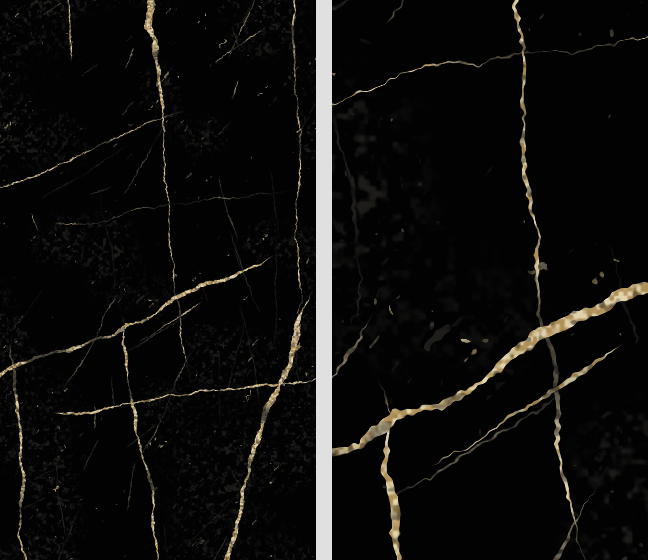
Left, the full canvas; right, a detail of the centre.
Write a WebGL 2 fragment shader that draws this texture.

```glsl
#version 300 es
precision highp float;

uniform vec2 u_resolution;
out vec4 fragColor;

const vec3 STONE = vec3(0.009, 0.009, 0.010);
const vec3 ASH = vec3(0.62, 0.60, 0.54);
const vec3 GOLD_DEEP = vec3(0.68, 0.56, 0.34);
const vec3 GOLD_PALE = vec3(0.88, 0.83, 0.68);
const float BEND = 0.034;       // sideways wander of a vein
const float ROUGHNESS = 0.004;  // raggedness of vein edges
const float HAIR_WIDTH = 0.0010;
const int HAIR_COUNT = 46;
const float HAZE = 0.17;

float hash(vec2 p) {
    vec3 q = fract(p.xyx * 0.1031);
    q += dot(q, q.yzx + 33.33);
    return fract((q.x + q.y) * q.z);
}

float noise(vec2 p) {
    vec2 i = floor(p), f = fract(p);
    f = f * f * (3.0 - 2.0 * f);
    vec2 e = vec2(0.0, 1.0);
    return mix(mix(hash(i), hash(i + e.yx), f.x),
               mix(hash(i + e), hash(i + 1.0), f.x), f.y);
}

// Piecewise linear noise, for angular cracks
float jag(float x, float seed) {
    float i = floor(x);
    return mix(hash(vec2(i, seed)), hash(vec2(i + 1.0, seed)), x - i);
}

// Ragged crack from a to b whose half width goes from w0 to w1
float vein(vec2 p, vec2 a, vec2 b, float w0, float w1, float seed) {
    vec2 d = b - a, r = p - a;
    float len = length(d);
    d /= len;
    float u = dot(r, d), t = u / len;
    if (t < 0.0 || t > 1.0) return 0.0;

    float wander = jag(u * 7.0, seed) - 0.5
                 + 0.40 * (jag(u * 21.0, seed + 1.0) - 0.5)
                 + 0.14 * (jag(u * 65.0, seed + 2.0) - 0.5);
    float v = d.x * r.y - d.y * r.x - BEND * wander * min(1.0, len + 0.2);
    v += ROUGHNESS * (noise(p * 160.0) - 0.5);

    float w = mix(w0, w1, smoothstep(0.05, 0.45, t));
    w *= 0.4 + 1.2 * jag(u * 28.0, seed + 3.0);
    w *= smoothstep(0.0, 0.06, t) * (1.0 - smoothstep(0.85, 1.0, t));

    float px = 1.0 / u_resolution.x;
    float drawn = max(w, 0.5 * px);
    float cover = clamp((drawn - abs(v)) / px + 0.5, 0.0, 1.0) * w / drawn;
    return cover * mix(0.4, 1.0, smoothstep(0.15, 0.5, jag(u * 13.0, seed + 4.0)));
}

float mainVeins(vec2 p, float top) {
    float m = 0.0;
    // Shallow veins rising to the right
    for (int i = 0; i < 4; i++) {
        float k = float(i), odd = mod(k, 2.0);
        vec2 a = vec2(0.16 - 0.2 * odd, 0.46 + 0.3 * k - 0.2 * odd);
        vec2 b = a + (1.08 - 0.15 * k) * vec2(1.0, mix(0.14, 0.43, odd));
        float w = mix(0.0028, 0.0056, odd) * (i < 2 ? 1.0 : 0.3);
        m = max(m, vein(p, a, b, w, w * 0.85, 11.0 + 9.0 * k));
    }
    // Steep veins from the lower and upper borders
    for (int i = 0; i < 3; i++) {
        float k = float(i);
        float lean = -0.06 + k * (0.245 * k - 0.315);
        vec2 a = vec2(0.09 + 0.6 * sqrt(0.5 * k), -0.06);
        float w = 0.0036 + 0.012 * max(lean, 0.0);
        m = max(m, vein(p, a, a + vec2(lean, 0.78 + 0.07 * k), w, w, 71.0 + 9.0 * k));

        float middle = k * (2.0 - k);
        a = vec2(0.21 + 0.16 * k + 0.1 * k * k, top + 0.06);
        vec2 fall = vec2(0.02 + 0.11 * middle, -1.3 * min(0.2 + k, 1.0));
        m = max(m, vein(p, a, a + fall, 0.0034 + 0.0075 * middle, 0.0017, 131.0 + 9.0 * k));
    }
    return m;
}

// Short faint fractures, mostly leaning to the upper right
float hairVeins(vec2 p, float top) {
    float m = 0.0;
    for (int i = 0; i < HAIR_COUNT; i++) {
        float k = float(i), s = 200.0 + 7.0 * k;
        vec2 c = vec2(hash(vec2(k, 3.1)), top * fract(k * 0.618 + 0.3));
        float angle = mix(0.35, 1.95, hash(vec2(k, 5.7)));
        float reach = mix(0.03, 0.22, pow(hash(vec2(k, 8.3)), 2.0));
        vec2 d = reach * vec2(cos(angle), sin(angle));
        float strength = mix(0.18, 1.0, pow(hash(vec2(k, 12.9)), 3.0));
        m = max(m, strength * vein(p, c - d, c + d, HAIR_WIDTH, HAIR_WIDTH * 1.5, s));
    }
    return m;
}

// Scattered mineral grains, one at most per cell
float flecks(vec2 p, float cells, float chance) {
    vec2 g = p * cells + 1.2 * (noise(p * 70.0) - 0.5), id = floor(g);
    vec2 q = fract(g) - mix(vec2(0.3), vec2(0.7), vec2(hash(id + 17.0), hash(id + 41.0)));
    float angle = mix(0.2, 1.6, hash(id + 5.0));
    vec2 d = vec2(cos(angle), sin(angle));
    q = vec2(dot(q, d) * 0.6, d.x * q.y - d.y * q.x);
    float size = mix(0.04, 0.15, hash(id + 29.0));
    float edge = cells / u_resolution.x;
    float shape = clamp((size - length(q)) / edge + 0.5, 0.0, 1.0);
    return shape * step(hash(id), chance) * mix(0.08, 0.85, pow(hash(id + 63.0), 4.0));
}

void main() {
    vec2 p = gl_FragCoord.xy / u_resolution.x;
    float top = u_resolution.y / u_resolution.x;

    float patches = smoothstep(0.42, 0.75, noise(p * 6.0 + 4.0));
    float m = max(mainVeins(p, top), hairVeins(p, top));
    m = max(m, flecks(p, 26.0, 0.04 + 0.22 * patches));
    m = max(m, flecks(p + 3.7, 58.0, 0.03 + 0.22 * patches));

    // Cloudy dust in the stone
    float dust = 0.6 * noise(p * 85.0) + 0.4 * noise(p * 170.0 + 9.0);
    m = max(m, HAZE * patches * smoothstep(0.52, 0.85, dust));

    // Gold grain with dark pits
    float grain = noise(p * 210.0 + 31.0);
    m *= mix(0.6, 1.0, smoothstep(0.15, 0.5, noise(p * 170.0 + 53.0)));
    vec3 gold = mix(GOLD_DEEP, GOLD_PALE, smoothstep(0.15, 0.8, grain));
    vec3 mineral = mix(ASH, gold, smoothstep(0.15, 0.6, m));
    fragColor = vec4(mix(STONE, mineral, m), 1.0);
}
```
